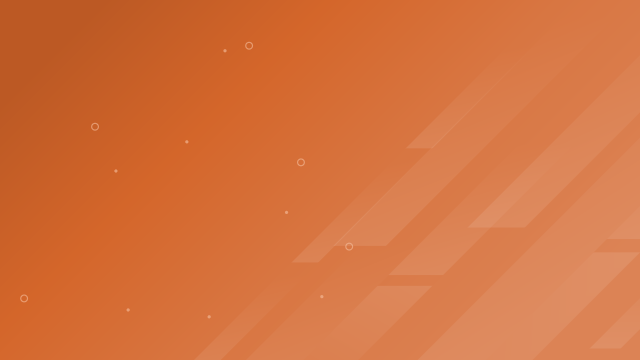
Write a Shadertoy shader that draws this background.

```glsl
const vec3 RUST   = vec3(0.738, 0.350, 0.142);
const vec3 ORANGE = vec3(0.832, 0.400, 0.166);
const vec3 CLAY   = vec3(0.848, 0.462, 0.258);
const vec3 PEACH  = vec3(0.862, 0.515, 0.335);
const vec3 SPARK  = vec3(0.960, 0.740, 0.610);

const float STREAK_ALPHA = 0.095;
const float SPARK_ALPHA  = 0.62;
const float RING_RADIUS  = 0.0093;
const float RING_STROKE  = 0.0016;
const float DOT_RADIUS   = 0.0044;
const float COLUMN_STEP  = 0.317;   // spacing of the repeated thin streaks

// Diagonal streaks: near side, far side, sharp end height, faded end height
const vec4 STREAKS[9] = vec4[9](
    vec4(1.609, 1.755,  0.317,  0.95),
    vec4(1.683, 1.843, -0.250,  0.33),
    vec4(1.843, 1.995,  0.236,  0.60),
    vec4(1.843, 1.995,  0.206, -0.12),
    vec4(1.931, 2.090,  0.368,  1.10),
    vec4(2.160, 2.350, -0.300,  1.30),
    vec4(2.350, 2.479,  0.336,  0.95),
    vec4(2.350, 2.479,  0.299, -0.60),
    vec4(2.606, 2.692,  0.032,  0.27));

const vec2 RINGS[5] = vec2[5](
    vec2(0.692, 0.873), vec2(0.264, 0.648), vec2(0.836, 0.549),
    vec2(0.970, 0.315), vec2(0.067, 0.171));

const vec2 DOTS[7] = vec2[7](
    vec2(0.625, 0.859), vec2(0.519, 0.606), vec2(0.322, 0.525),
    vec2(0.796, 0.410), vec2(0.356, 0.139), vec2(0.581, 0.120),
    vec2(0.894, 0.176));

// Coverage of a shape from its signed distance, negative inside
float fill(float dist, float pixel) {
    return clamp(0.5 - dist / pixel, 0.0, 1.0);
}

float ramp(float from, float to, float x) {
    return clamp((x - from) / (to - from), 0.0, 1.0);
}

// Depth grows along the diagonal from the upper left corner
vec3 gradient(float depth) {
    vec3 color = mix(RUST, ORANGE, ramp(0.30, 0.92, depth));
    color = mix(color, CLAY, ramp(0.92, 1.55, depth));
    return mix(color, PEACH, ramp(1.55, 2.45, depth));
}

// Slanted bar with one flat end, fading towards the other
float streak(vec4 bar, float depth, float height, float pixel) {
    float side = max(bar.x - depth, depth - bar.y) * 0.7071;
    float along = (height - bar.z) * sign(bar.w - bar.z);
    float fade = 1.0 - ramp(bar.z, bar.w, height);
    return fill(side, pixel) * fill(-along, pixel) * fade;
}

void mainImage(out vec4 fragColor, in vec2 fragCoord) {
    float pixel = 1.0 / iResolution.y;
    vec2 p = fragCoord * pixel;
    float depth = p.x + 1.0 - p.y;
    vec3 color = gradient(depth);

    // Translucent streaks
    for (int i = 0; i < 9; i++) {
        float light = streak(STREAKS[i], depth, p.y, pixel);
        color = mix(color, vec3(1.0), STREAK_ALPHA * light);
    }
    for (int i = 0; i < 3; i++) {
        float base = -0.046 + COLUMN_STEP * float(i);
        vec4 bar = vec4(1.539, 1.613, base, base + 0.28);
        float light = streak(bar, depth, p.y, pixel);
        color = mix(color, vec3(1.0), STREAK_ALPHA * light);
    }

    // Small rings and dots
    float sparks = 0.0;
    for (int i = 0; i < 5; i++) {
        float rim = abs(length(p - RINGS[i]) - RING_RADIUS);
        sparks = max(sparks, fill(rim - RING_STROKE, pixel));
    }
    for (int i = 0; i < 7; i++) {
        sparks = max(sparks, fill(length(p - DOTS[i]) - DOT_RADIUS, pixel));
    }
    color = mix(color, SPARK, SPARK_ALPHA * sparks);

    fragColor = vec4(color, 1.0);
}
```
